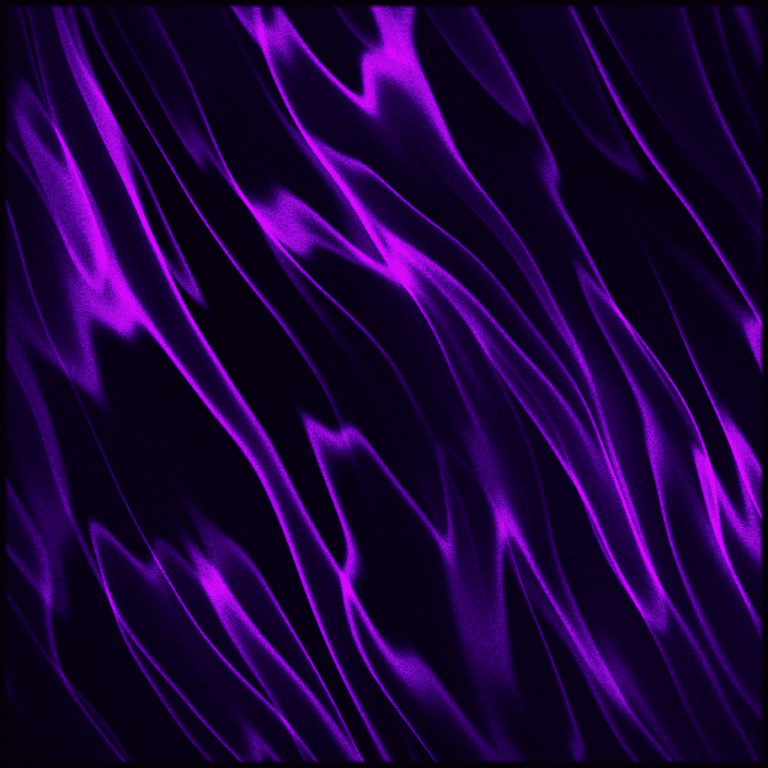
A WebGL 2 fragment shader for this background:

```glsl
#version 300 es
precision highp float;
// Glowing violet filaments and soft sheets, stretched diagonally over near-black.

uniform vec2 u_resolution;
out vec4 fragColor;

// Flow
const vec2 FLOW_DIR = vec2(0.48, -0.877);   // long axis of the streaks
const vec2 STRETCH = vec2(8.2, 1.15);       // frequency across and along the flow
const float BEND = 0.075;                   // slow sway of the streaks
const float KINK = 0.012;                   // tighter folds
const int LAYERS = 3;

// Light
const float SHARP_SIDE = 0.024;             // filament falloff on its dark side
const float SOFT_SIDE = 0.048;              // filament falloff on its sheet side
const float LINE_GAIN = 0.98;
const float SHEET_GAIN = 0.46;
const float SHEET_FALLOFF = 7.0;
const float AMBIENT = 0.06;

// Finish
const float GRAIN_CELLS = 512.0;
const float GRAIN = 0.17;
const float FRAME = 0.009;

// Colour ramp, from dark to glowing
const int STOPS = 7;
const vec3 RAMP[STOPS] = vec3[](
    vec3(0.025, 0.00, 0.04), vec3(0.04, 0.00, 0.12), vec3(0.10, 0.00, 0.24),
    vec3(0.20, 0.00, 0.40), vec3(0.35, 0.02, 0.63), vec3(0.61, 0.04, 0.86),
    vec3(0.82, 0.04, 0.98));
const float LEVEL[STOPS] = float[](0.0, 0.10, 0.25, 0.45, 0.70, 1.0, 1.4);

vec2 hash2(vec2 p) {
    vec3 h = fract(p.xyx * vec3(0.1031, 0.1030, 0.0973));
    h += dot(h, h.yzx + 33.33);
    return fract((h.xx + h.yz) * h.zy);
}

float cornerSlope(vec2 cell, vec2 offset) {
    float angle = 6.28319 * hash2(cell).x;
    return dot(vec2(cos(angle), sin(angle)), offset);
}

// Gradient noise, roughly -0.7 to 0.7
float noise(vec2 p) {
    vec2 i = floor(p), f = p - i;
    vec2 s = f * f * f * (f * (f * 6.0 - 15.0) + 10.0);
    vec2 x = vec2(1.0, 0.0);
    float low = mix(cornerSlope(i, f), cornerSlope(i + x, f - x), s.x);
    float high = mix(cornerSlope(i + x.yx, f - x.yx), cornerSlope(i + 1.0, f - 1.0), s.x);
    return mix(low, high, s.y);
}

// Turn canvas position into (across, along) the flow, then bend it
vec2 flowSpace(vec2 p) {
    vec2 q = vec2(dot(p, vec2(-FLOW_DIR.y, FLOW_DIR.x)), dot(p, FLOW_DIR));
    q.x += BEND * noise(q * vec2(1.5, 1.9) + 41.3);
    q.x += KINK * noise(q * vec2(6.0, 5.5) + 17.7);
    return q;
}

// One set of contour filaments, each with a sheet fading off one side
float filaments(vec2 q, float layer) {
    vec2 seed = vec2(23.7, 61.4) * (layer + 1.0);
    vec2 s = q * STRETCH * (1.0 + 0.2 * layer) + seed;
    float n = noise(s) + 0.35 * noise(s * vec2(1.9, 1.7) + 9.6) - 0.07;

    float edge = n / (n < 0.0 ? SHARP_SIDE : SOFT_SIDE);
    float line = exp(-edge * edge);
    float sheet = smoothstep(-0.03, 0.03, n) * exp(-SHEET_FALLOFF * max(n, 0.0));

    float lineFade = smoothstep(-0.38, 0.42, noise(q * vec2(4.5, 1.8) + seed.yx));
    float sheetFade = smoothstep(-0.25, 0.45, noise(q * vec2(6.5, 1.9) - seed));
    return LINE_GAIN * line * lineFade + SHEET_GAIN * sheet * sheetFade;
}

vec3 rampColor(float light) {
    vec3 color = RAMP[0];
    for (int i = 1; i < STOPS; i++) {
        float t = (light - LEVEL[i - 1]) / (LEVEL[i] - LEVEL[i - 1]);
        color = mix(color, RAMP[i], clamp(t, 0.0, 1.0));
    }
    return color;
}

void main() {
    vec2 uv = gl_FragCoord.xy / u_resolution;
    vec2 p = gl_FragCoord.xy / u_resolution.y;
    vec2 q = flowSpace(p);

    float light = 0.0;
    for (int i = 0; i < LAYERS; i++) light += filaments(q, float(i));

    // Dim towards the corners
    float reach = length(uv - vec2(0.52, 0.56));
    light *= mix(1.15, 0.35, smoothstep(0.22, 0.74, reach));
    light += AMBIENT + 0.09 * noise(q * vec2(3.0, 1.5) + 5.2);

    // Fine sensor-like grain
    float speck = hash2(floor(p * GRAIN_CELLS) + 7.0).x - 0.5;
    light += speck * GRAIN * (0.35 + light);

    // Thin dark frame
    vec2 border = min(uv, 1.0 - uv);
    float inside = smoothstep(0.5 * FRAME, 1.3 * FRAME, min(border.x, border.y));
    fragColor = vec4(mix(RAMP[0], rampColor(light), inside), 1.0);
}
```
